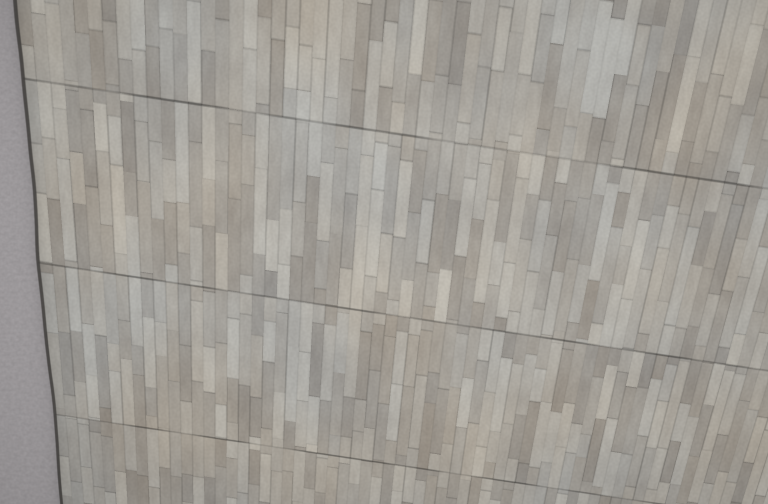
Write a Shadertoy shader that draws this texture.

```glsl
const vec3 LIGHT_STONE = vec3(0.735, 0.728, 0.703);
const vec3 DARK_STONE = vec3(0.595, 0.580, 0.558);
const vec3 WARM_TINT = vec3(0.022, 0.002, -0.022);
const vec3 WALL = vec3(0.655, 0.640, 0.648);
const vec3 GAP = vec3(0.27, 0.26, 0.25);

const float STRIP_WIDTH = 0.025;     // in canvas heights
const float ROW_HEIGHT = 0.33;
const float PIECES_PER_ROW = 2.6;
const float JOINT_JITTER = 0.6;
const float SEAM_TILT = 0.148;
const float SEAM_ORIGIN = 0.49;
const vec2 ROW_PERSPECTIVE = vec2(3.074, 0.304);
const float FAN_CENTRE = 0.427;      // where strips stand upright
const float FAN_SPREAD = 0.26;
const float WALL_EDGE = -0.35;
const float GAP_HALF_WIDTH = 0.0028;
const float SEAM_HALF_WIDTH = 0.0013;
const float GROOVE_HALF_WIDTH = 0.0012;
const float VIGNETTE = 0.24;
const float GRAIN = 0.035;
const int SAMPLES = 3;

float hash(vec2 p) {
    vec3 q = fract(p.xyx * vec3(0.1031, 0.1030, 0.0973));
    q += dot(q, q.yzx + 33.33);
    return fract((q.x + q.y) * q.z);
}

vec2 gradient(vec2 cell) {
    float angle = 6.2832 * hash(cell + 71.0);
    return vec2(cos(angle), sin(angle));
}

float gradientNoise(vec2 p) {
    vec2 i = floor(p), f = fract(p);
    vec2 w = f * f * f * (f * (f * 6.0 - 15.0) + 10.0);
    vec2 e = vec2(0.0, 1.0);
    float low = mix(dot(gradient(i), f), dot(gradient(i + e.yx), f - e.yx), w.x);
    float high = mix(dot(gradient(i + e), f - e), dot(gradient(i + 1.0), f - 1.0), w.x);
    return mix(low, high, w.y);
}

float fbm(vec2 p) {
    float sum = 0.0, amplitude = 0.6;
    for (int i = 0; i < 3; i++) {
        sum += amplitude * gradientNoise(p);
        p = p * 2.03 + 17.3;
        amplitude *= 0.5;
    }
    return sum;
}

float line(float dist, float halfWidth, float pixel) {
    return 1.0 - smoothstep(halfWidth - 0.5 * pixel, halfWidth + pixel, abs(dist));
}

vec3 stoneStrips(vec2 p, float u, float pixel) {
    // Tile row and strip column
    float s = p.y + SEAM_TILT * p.x - SEAM_ORIGIN;
    float v = ROW_PERSPECTIVE.x * s / (1.0 + ROW_PERSPECTIVE.y * s);
    float row = floor(v);
    float across = (u - WALL_EDGE) / STRIP_WIDTH;
    float column = floor(across);
    vec2 key = vec2(column + 11.0, row * 23.0 + 97.0);

    // Staggered pieces of uneven length
    float along = fract(v) * PIECES_PER_ROW + hash(key);
    float cell = floor(along);
    float joint = 0.5 + JOINT_JITTER * (hash(key + vec2(0.0, cell + 5.0)) - 0.5);
    float fromJoint = fract(along) - joint;
    vec2 piece = key + vec2(41.0, cell + step(0.0, fromJoint));

    // Piece tone, blotches and streaks
    float tone = 0.06 + 0.88 * hash(piece);
    tone += 0.55 * fbm(p * 6.0 + 9.0);
    tone += 0.30 * fbm(vec2(u * 75.0, v * 9.0) + piece * 3.7);
    vec3 colour = mix(DARK_STONE, LIGHT_STONE, clamp(tone, -0.15, 1.1));
    float warmth = 0.5 * hash(piece + 29.0) + 1.2 * gradientNoise(p * 4.0 + 31.0);
    colour += WARM_TINT * clamp(warmth, -0.3, 1.0);

    // Grooves beside strips, joints at their ends
    float edge = floor(across + 0.5);
    float groove = line((across - edge) * STRIP_WIDTH, GROOVE_HALF_WIDTH, pixel);
    float depth = hash(vec2(edge + 3.0, piece.y));
    colour *= 1.0 - groove * (0.025 + 0.15 * depth * depth);
    float end = line(fromJoint * ROW_HEIGHT / PIECES_PER_ROW, GROOVE_HALF_WIDTH, pixel);
    colour *= 1.0 - 0.16 * end * hash(piece + 53.0);

    // Worn seams between tile rows
    float seam = line((v - floor(v + 0.5)) * ROW_HEIGHT, SEAM_HALF_WIDTH, pixel);
    float wear = smoothstep(-0.4, 0.3, gradientNoise(vec2(u * 9.0, floor(v + 0.5) * 5.3)));
    return colour * (1.0 - seam * mix(0.10, 0.36, wear));
}

vec3 surface(vec2 p, float pixel) {
    float u = (p.x - FAN_CENTRE) / (1.0 + FAN_SPREAD * (p.y - 0.5));
    float wobble = 0.006 * gradientNoise(vec2(p.y * 7.0, 2.5));
    float fromWall = u - WALL_EDGE + wobble;

    // Plain wall, open gap and shade beside it
    vec3 wall = WALL * (1.0 + 0.07 * fbm(p * vec2(90.0, 130.0)));
    vec3 colour = mix(wall, stoneStrips(p, u, pixel), smoothstep(-pixel, pixel, fromWall));
    colour *= 1.0 - 0.12 * exp(-abs(fromWall) / 0.012);
    return mix(colour, GAP, 0.85 * line(fromWall, GAP_HALF_WIDTH, pixel));
}

void mainImage(out vec4 fragColor, in vec2 fragCoord) {
    float pixel = 1.0 / iResolution.y;
    vec3 colour = vec3(0.0);
    for (int i = 0; i < SAMPLES * SAMPLES; i++) {
        vec2 offset = (vec2(i % SAMPLES, i / SAMPLES) + 0.5) / float(SAMPLES) - 0.5;
        colour += surface((fragCoord + offset) * pixel, pixel);
    }
    colour /= float(SAMPLES * SAMPLES);

    // Uneven light and fine grain
    vec2 fromLight = fragCoord / iResolution.xy - vec2(0.53, 0.57);
    colour *= 1.0 - VIGNETTE * dot(fromLight, fromLight);
    colour *= 1.0 + GRAIN * gradientNoise(fragCoord * pixel * 170.0);
    fragColor = vec4(colour, 1.0);
}
```
